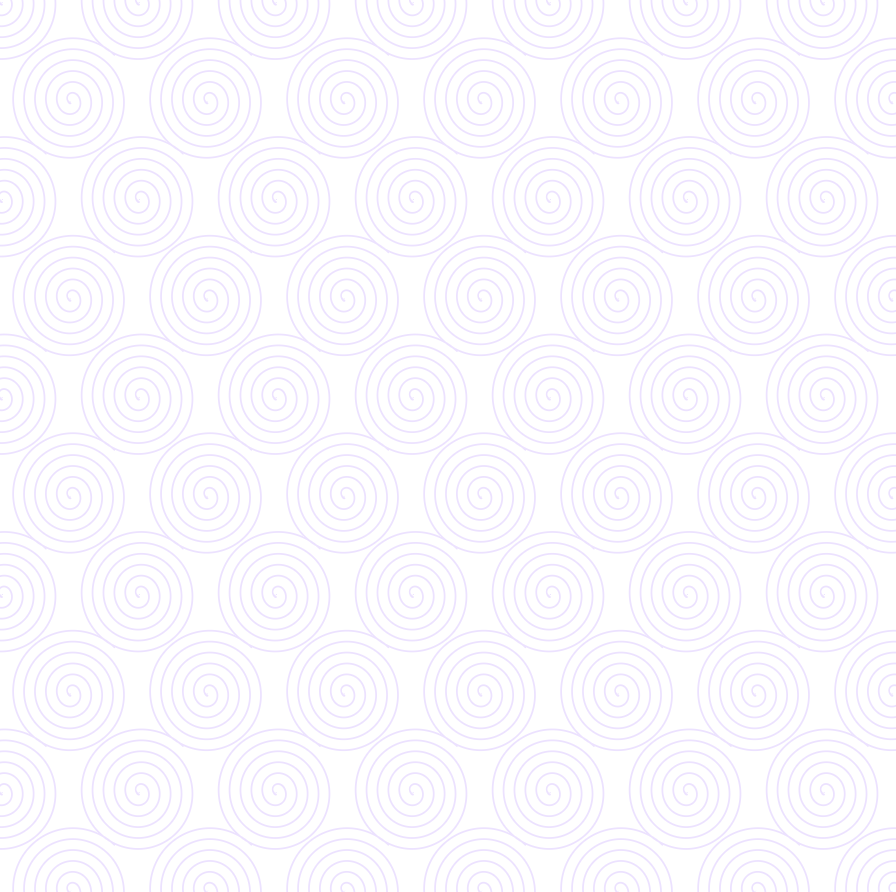
A Shadertoy shader for this pattern:

```glsl
// Staggered rows of fine lilac spirals on white, each touching its upper right neighbour.
// Every spiral is an Archimedean curve measured in polar coordinates: the nearest
// winding gives the distance to the line, and round caps finish both ends.

const float TAU = 6.2831853;
const float PITCH = 0.0122;      // gap between windings, in canvas widths
const float FIRST_TURN = -0.45;
const float LAST_TURN = 5.12;

// Radius after a number of clockwise turns from the top, slightly taller than wide
float spiralRadius(float turns) {
    return PITCH * (turns + 0.64) + 0.0009 * cos(2.0 * TAU * turns);
}

vec2 spiralPoint(float turns) {
    return spiralRadius(turns) * vec2(sin(TAU * turns), cos(TAU * turns));
}

float spiralDistance(vec2 p) {
    float radius = max(length(p), 0.0001);
    float angle = atan(p.x, p.y) / TAU;

    // Nearest winding that lies between the two ends
    float offset = radius - spiralRadius(angle);
    float winding = clamp(round(offset / PITCH),
                          ceil(FIRST_TURN - angle), floor(LAST_TURN - angle));
    float slope = PITCH / (TAU * radius);
    float line = abs(offset - winding * PITCH) / sqrt(1.0 + slope * slope);

    // Round caps
    float caps = min(distance(p, spiralPoint(FIRST_TURN)),
                     distance(p, spiralPoint(LAST_TURN)));
    return min(line, caps);
}

void mainImage(out vec4 fragColor, in vec2 fragCoord) {
    float pixel = 1.0 / iResolution.x;
    vec2 p = fragCoord * pixel - vec2(0.4618, 0.5525);
    vec2 spacing = vec2(0.1529, 0.1102);

    // Closest spiral in the rows just below and just above
    float dist = 1.0;
    float baseRow = floor(p.y / spacing.y);
    for (int i = 0; i < 2; i++) {
        float row = baseRow + float(i);
        float shift = 0.5 * mod(row, 2.0);
        float column = round(p.x / spacing.x - shift) + shift;
        dist = min(dist, spiralDistance(p - spacing * vec2(column, row)));
    }

    // Thin line with a one pixel soft edge
    float ink = clamp(0.5 + (0.00098 - dist) / pixel, 0.0, 1.0);
    vec3 color = mix(vec3(1.0), vec3(0.925, 0.885, 1.0), ink);
    fragColor = vec4(color, 1.0);
}
```
